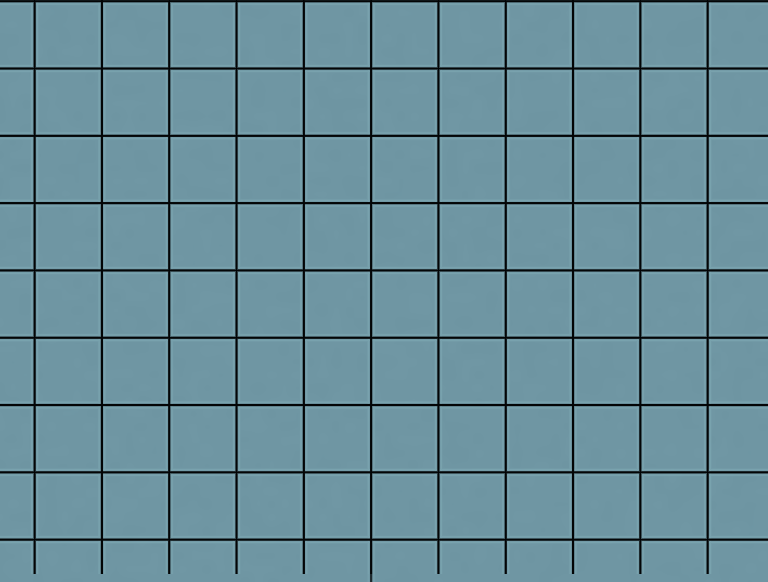
Write a Shadertoy shader that draws this pattern.

```glsl
#define PITCH 0.11564
#define ORIGIN vec2(0.0595, 0.9979)
#define HALF_WIDTH 0.0019
#define HALO_OFFSET 0.0048
#define HALO_SPREAD 0.0016
#define LINE_END 0.0137
#define LONG_LINE 5.0
#define MOTTLE 0.008
#define GROUND vec3(0.435, 0.588, 0.639)
#define HALO vec3(0.50, 0.67, 0.71)
#define INK vec3(0.012, 0.020, 0.024)

float hash(vec2 p) {
    return fract(sin(dot(p, vec2(127.1, 311.7))) * 43758.5453);
}

float noise(vec2 p) {
    vec2 i = floor(p), f = fract(p);
    f = f * f * (3.0 - 2.0 * f);
    return mix(mix(hash(i), hash(i + vec2(1, 0)), f.x),
               mix(hash(i + vec2(0, 1)), hash(i + vec2(1, 1)), f.x), f.y);
}

// Fraction of a pixel-wide box covered by a line at distance d
vec2 lineCoverage(vec2 d, float px) {
    vec2 lo = max(d - 0.5 * px, vec2(-HALF_WIDTH));
    vec2 hi = min(d + 0.5 * px, vec2(HALF_WIDTH));
    return clamp((hi - lo) / px, 0.0, 1.0);
}

// Soft pale fringe beside a line
vec2 fringe(vec2 d) {
    vec2 t = (d - HALO_OFFSET) / HALO_SPREAD;
    return exp(-t * t);
}

void mainImage(out vec4 fragColor, in vec2 fragCoord) {
    float px = 1.0 / iResolution.y;
    vec2 p = fragCoord * px;

    // Nearest grid line on each axis
    vec2 grid = (p - ORIGIN) / PITCH;
    vec2 index = round(grid);
    vec2 dist = abs(grid - index) * PITCH;

    // Vertical lines stop short of the bottom, save for one
    float above = smoothstep(-0.5 * px, 0.5 * px, p.y - LINE_END);
    float reach = index.x == LONG_LINE ? mix(0.75, 1.0, above) : above;
    vec2 mask = vec2(reach, step(0.5 * PITCH, p.y));

    vec2 ink = lineCoverage(dist, px) * mask;
    vec2 halo = fringe(dist) * mask;

    // Faint mottling of the ground
    vec3 color = GROUND + MOTTLE * (noise(p * 45.0) - 0.5);
    color = mix(color, HALO, 0.6 * max(halo.x, halo.y));
    color = mix(color, INK, max(ink.x, ink.y));
    fragColor = vec4(color, 1.0);
}
```
